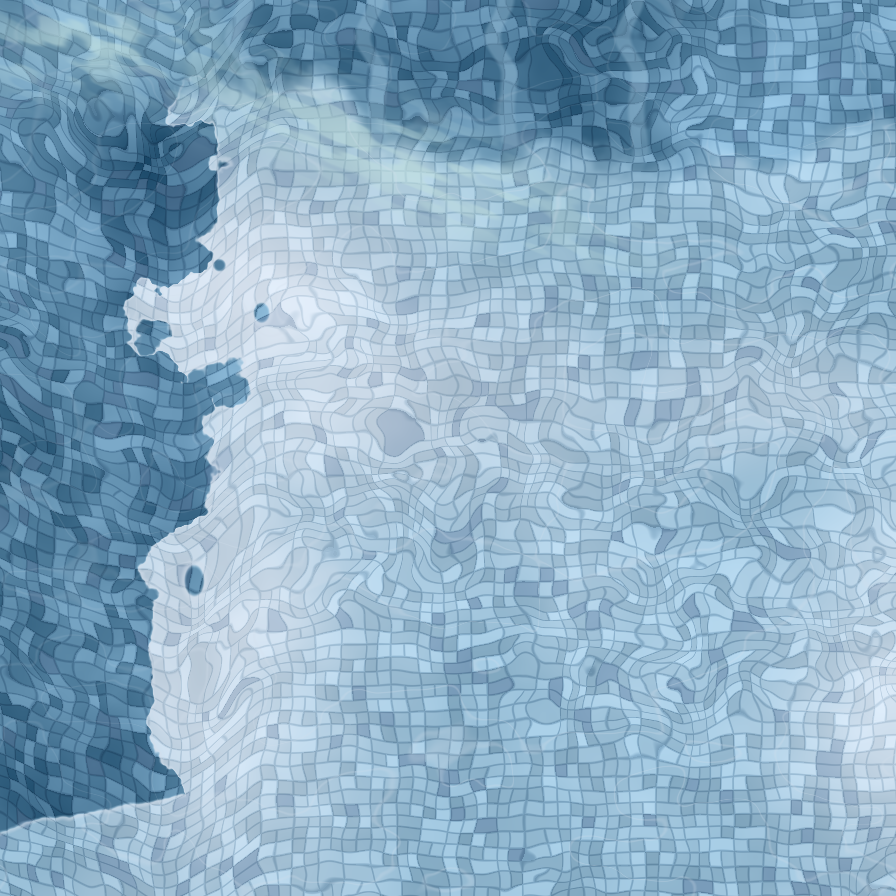
Reproduce this texture procedurally as a three.js fragment shader.

```glsl
// Rippling pool mosaic: small blue tiles under a pale, ragged sheet of foam and glare.
varying vec2 vUv;

const float TILES = 68.0;
const vec3 DEEP = vec3(0.20, 0.38, 0.51);
const vec3 BLUE = vec3(0.40, 0.58, 0.70);
const vec3 SKY = vec3(0.59, 0.74, 0.835);
const vec3 HAZE = vec3(0.825, 0.87, 0.92);
const vec3 AQUA = vec3(0.75, 0.87, 0.87);

float hash(vec2 p) {
  return fract(sin(dot(p, vec2(127.1, 311.7))) * 43758.5453);
}

float noise(vec2 p) {
  vec2 i = floor(p), f = fract(p);
  f = f * f * (3.0 - 2.0 * f);
  return mix(mix(hash(i), hash(i + vec2(1.0, 0.0)), f.x),
             mix(hash(i + vec2(0.0, 1.0)), hash(i + 1.0), f.x), f.y);
}

float fbm(vec2 p) {
  float sum = 0.0, amp = 0.5;
  for (int i = 0; i < 4; i++) {
    sum += amp * noise(p);
    p = p * 2.03 + 7.1;
    amp *= 0.5;
  }
  return sum;
}

// Soft elliptical spot, 1 at its centre
float glow(vec2 p, vec2 centre, vec2 radius) {
  vec2 q = (p - centre) / radius;
  return exp(-dot(q, q));
}

// Flat-topped bump around a centre
float bump(float x, float centre, float width) {
  float q = (x - centre) / width;
  return exp(-q * q * q * q);
}

// Rough signed distance to an ellipse
float ellipse(vec2 p, vec2 centre, vec2 radius) {
  return (length((p - centre) / radius) - 1.0) * min(radius.x, radius.y);
}

// Thin curve where the noise crosses its middle value
float ripple(vec2 p, float width) {
  return 1.0 - smoothstep(0.0, width, abs(noise(p) - 0.5));
}

vec2 warp(vec2 p, float strength) {
  vec2 swell = vec2(noise(p * 21.0), noise(p * 18.0 + 31.0)) - 0.5;
  vec2 chop = vec2(noise(p * 47.0 + 9.0), noise(p * 41.0 + 53.0)) - 0.5;
  return p + strength * (swell * 0.055 + chop * 0.02);
}

// x: random tile shade, y: grout coverage; some neighbours merge into long tiles
vec2 mosaic(vec2 p) {
  vec2 g = p * TILES, id = floor(g), f = fract(g);
  vec2 pairId = vec2(floor(id.x * 0.5), id.y);
  float merged = step(0.75, hash(pairId + 17.0));
  float across = mix(f.x, fract(g.x * 0.5) * 2.0, merged);
  float gap = min(min(across, 1.0 + merged - across), min(f.y, 1.0 - f.y));
  id.x = mix(id.x, pairId.x * 2.0 + 0.3, merged);
  return vec2(hash(id), 1.0 - smoothstep(0.01, 0.13, gap));
}

// Left shoreline of the foam at height y
float shore(float y) {
  float x = 0.238 - 0.07 * (1.0 - smoothstep(0.38, 0.44, y));
  x -= 0.095 * bump(y, 0.642, 0.058) + 0.05 * bump(y, 0.89, 0.028);
  return x + 0.04 * (1.0 - smoothstep(0.1, 0.15, y));
}

// Positive inside the foam sheet, negative in open water
float foamField(vec2 p) {
  vec2 q = p + 0.06 * (vec2(fbm(p * 27.0), fbm(p * 27.0 + 40.0)) - 0.47);
  float d = max(q.x - shore(q.y), 0.078 + 0.18 * p.x - p.y + 0.3 * (q.y - p.y));
  d = min(d, ellipse(q, vec2(0.25, 0.577), vec2(0.034, 0.022)));
  d = min(d, ellipse(q, vec2(0.172, 0.616), vec2(0.014, 0.017)));
  d = min(d, ellipse(p, vec2(0.245, 0.704), vec2(0.006)));
  d = min(d, ellipse(p, vec2(0.292, 0.651), vec2(0.008, 0.010)));
  return min(d, ellipse(p, vec2(0.217, 0.352), vec2(0.010, 0.016)));
}

void main() {
  vec2 p = vUv;
  float slow = fbm(p * 6.0) - 0.47;

  // Regions
  float field = foamField(p);
  float ceiling = 0.905 - 0.075 * smoothstep(0.36, 0.43, p.x) - 0.02 * smoothstep(0.55, 0.72, p.x);
  ceiling += 0.05 * smoothstep(0.86, 0.95, p.x);
  float below = ceiling - p.y + 0.07 * (fbm(p * 18.0) - 0.47);
  float lit = smoothstep(-0.002, 0.002, field) * smoothstep(-0.022, 0.018, below);
  float leftSide = 1.0 - smoothstep(0.18, 0.3, p.x);

  // Base water tones
  float depth = 0.85 * glow(p, vec2(0.17, 0.74), vec2(0.1, 0.13));
  depth = max(depth, 0.65 * glow(p, vec2(0.2, 0.48), vec2(0.08, 0.16)));
  depth = max(depth, 0.5 * glow(p, vec2(0.08, 0.12), vec2(0.14, 0.1)));
  depth = max(depth, 0.45 * glow(p, vec2(0.5, 0.92), vec2(0.24, 0.1)));
  vec3 dark = mix(BLUE, DEEP, depth) + 0.4 * slow;
  float haze = 0.95 * glow(p, vec2(0.27, 0.67), vec2(0.24, 0.2));
  haze = max(haze, 0.9 * glow(p, vec2(0.22, 0.3), vec2(0.17, 0.32)));
  haze = max(haze, 0.9 * glow(p, vec2(0.42, 0.56), vec2(0.3, 0.15)));
  haze = max(haze, 0.65 * glow(p, vec2(0.85, 0.56), vec2(0.2, 0.09)));
  haze = max(haze, 0.7 * glow(p, vec2(1.0, 0.2), vec2(0.13, 0.25)));
  haze = clamp(haze + 0.6 * slow, 0.0, 1.0) * lit;
  vec3 color = mix(dark, mix(SKY, HAZE, haze) + 0.12 * slow, lit);

  // Nearly straight tiles, broken by patches of choppy water
  float choppy = smoothstep(0.45, 0.75, noise(p * 8.0 + 3.0));
  float strength = 0.22 + 0.6 * choppy + 0.25 * leftSide;
  vec2 skewed = p + vec2(0.0, 0.35 * p.x) * leftSide;
  vec2 tile = mosaic(warp(skewed, strength));
  color += (tile.x - 0.47) * mix(0.25, 0.19 - 0.11 * haze, lit);
  color = mix(color, color * vec3(0.7, 0.74, 0.79), step(0.93, tile.x) * (1.0 - 0.45 * haze));
  color *= 1.0 - tile.y * vec3(0.24, 0.18, 0.14) * (1.0 - 0.5 * haze);

  // Aqua glare falling to the right, with short slanted glints
  vec2 slant = vec2(p.x, p.y + 0.4 * (p.x - 0.45));
  float glare = 0.65 * glow(slant, vec2(0.45, 0.82), vec2(0.23, 0.055));
  glare += 0.6 * glow(p, vec2(0.09, 0.95), vec2(0.12, 0.05));
  float glint = smoothstep(0.35, 0.7, noise(slant * vec2(35.0, 110.0)));
  color = mix(color, AQUA, clamp(glare * (0.3 + 0.8 * glint), 0.0, 0.85));

  // Wavy light strips in the dark upper band
  float sway = 0.03 * (noise(vec2(p.y * 24.0, 4.0)) - 0.5);
  float strips = 0.0;
  for (int i = 0; i < 4; i++) {
    float x = 0.265 + 0.145 * float(i);
    strips += 1.0 - smoothstep(0.006, 0.012, abs(p.x + sway - x));
  }
  color = mix(color, SKY, 0.4 * strips * smoothstep(0.78, 0.86, p.y) * (1.0 - lit));

  // Fine ripple lines and the bright foam rim
  float lines = ripple(p * vec2(15.0, 24.0) + 3.0 * slow, 0.03);
  color = mix(color, HAZE, 0.25 * lines * (0.4 + 0.6 * lit));
  float rim = smoothstep(0.0, 0.002, field) * (1.0 - smoothstep(0.002, 0.007, field));
  color = mix(color, HAZE, 0.5 * rim * lit);

  gl_FragColor = vec4(clamp(color, 0.0, 1.0), 1.0);
}
```
